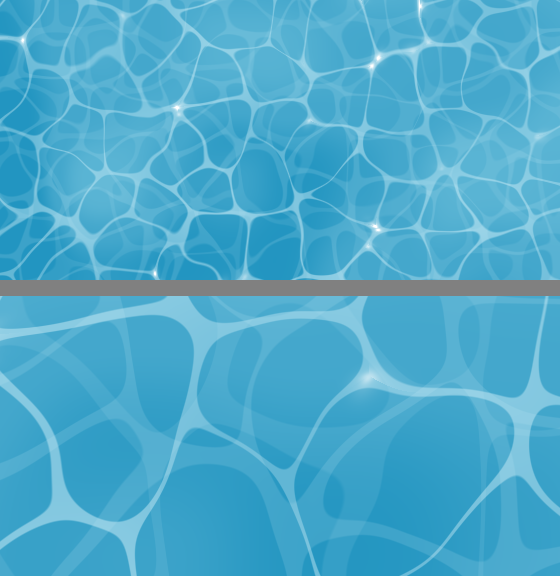
Top: the whole. Bottom: its middle third, enlarged.
Reproduce this texture procedurally as a Shadertoy shader.

```glsl
// Sunlit pool water: layered webs of rippling caustic light over soft blue depths.

const vec3 DEEP_BLUE    = vec3(0.135, 0.585, 0.755);
const vec3 WATER_BLUE   = vec3(0.265, 0.655, 0.800);
const vec3 SHALLOW_BLUE = vec3(0.350, 0.705, 0.830);
const vec3 LIGHT_TINT   = vec3(0.800, 0.930, 0.970);

float hash(vec2 p) {
    return fract(sin(dot(p, vec2(127.1, 311.7))) * 43758.5453);
}

vec2 hash2(vec2 p) {
    return vec2(hash(p), hash(p + 57.3));
}

// Smooth value noise in 0..1
float noise(vec2 p) {
    vec2 i = floor(p), f = fract(p);
    f = f * f * f * (f * (f * 6.0 - 15.0) + 10.0);
    return mix(mix(hash(i), hash(i + vec2(1, 0)), f.x),
               mix(hash(i + vec2(0, 1)), hash(i + vec2(1, 1)), f.x), f.y);
}

// Bends the plane so that straight cell borders become wavy
vec2 ripple(vec2 p, float frequency, float amount) {
    vec2 q = p * frequency;
    return p + amount * (vec2(noise(q), noise(q + 31.7)) - 0.5);
}

vec2 cellPoint(vec2 cell, float jitter) {
    return cell + 0.5 + jitter * (hash2(cell) - 0.5);
}

// x: distance to the rounded cell border, y: distance to the nearest junction
vec2 web(vec2 p, float jitter, float roundness) {
    vec2 home = floor(p), nearest = vec2(0), nearestCell = home;
    float best = 1e3;
    for (int y = -1; y <= 1; y++)
    for (int x = -1; x <= 1; x++) {
        vec2 cell = home + vec2(x, y);
        vec2 r = cellPoint(cell, jitter) - p;
        if (dot(r, r) < best) {
            best = dot(r, r);
            nearest = r;
            nearestCell = cell;
        }
    }
    float sum = 0.0, d1 = 1e3, d2 = 1e3;
    for (int y = -2; y <= 2; y++)
    for (int x = -2; x <= 2; x++) {
        if (x == 0 && y == 0) continue;
        vec2 r = cellPoint(nearestCell + vec2(x, y), jitter) - p;
        float d = dot(0.5 * (nearest + r), normalize(r - nearest));
        sum += exp(-d / roundness);
        d2 = min(d2, max(d, d1));
        d1 = min(d1, d);
    }
    // Three borders meet at about 120 degrees
    float junction = sqrt(max(d1 * d1 + d2 * d2 - d1 * d2, 0.0) * 4.0 / 3.0);
    return vec2(-log(sum) * roundness, junction);
}

float strand(float d, float width, float blur) {
    return 1.0 - smoothstep(width - blur, width + blur, d);
}

// Broad drifts of deep and shallow water
vec3 waterColor(vec2 p) {
    float depth = 0.75 * noise(p * 2.3 + 4.1) + 0.25 * noise(p * 4.1 + 9.6);
    vec3 color = mix(DEEP_BLUE, WATER_BLUE, smoothstep(0.24, 0.52, depth));
    return mix(color, SHALLOW_BLUE, smoothstep(0.55, 0.85, depth));
}

// A faint, out-of-focus web lying below the surface
float faintWeb(vec2 p, float scale, vec2 offset, float pixel) {
    vec2 q = ripple(p + offset, 6.0, 0.09) * scale;
    float width = mix(0.005, 0.055, noise(p * 5.0 + offset));
    return strand(web(q, 0.9, 0.075).x, width, pixel * scale);
}

void mainImage(out vec4 fragColor, in vec2 fragCoord) {
    vec2 p = fragCoord / iResolution.y;
    float pixel = 1.0 / iResolution.y;
    vec3 color = waterColor(p);

    // Submerged reflections
    color = mix(color, LIGHT_TINT, 0.10 * faintWeb(p, 4.6, vec2(3.7, 8.2), pixel));
    color = mix(color, LIGHT_TINT, 0.15 * faintWeb(p, 5.3, vec2(11.4, 2.9), pixel));

    // Bright surface web, swelling at the junctions
    float scale = 5.0;
    vec2 q = ripple(p + vec2(6.3, 1.8), 6.5, 0.085) * scale;
    vec2 border = web(q, 0.9, 0.065);
    float width = mix(0.006, 0.030, noise(p * 6.0 + 17.0));
    float glow = mix(0.32, 0.58, noise(p * 4.0 + 23.0));
    color = mix(color, LIGHT_TINT, glow * strand(border.x, width, pixel * scale));

    // Sparkles on a few junctions
    float r = border.y;
    float sparkle = 0.9 * exp(-r * r / 0.0016) + 0.3 * exp(-r * r / 0.012);
    float chosen = smoothstep(0.70, 0.80, noise(p * 4.5 + 41.0));
    color = mix(color, vec3(1), sparkle * chosen);

    fragColor = vec4(color, 1.0);
}
```
